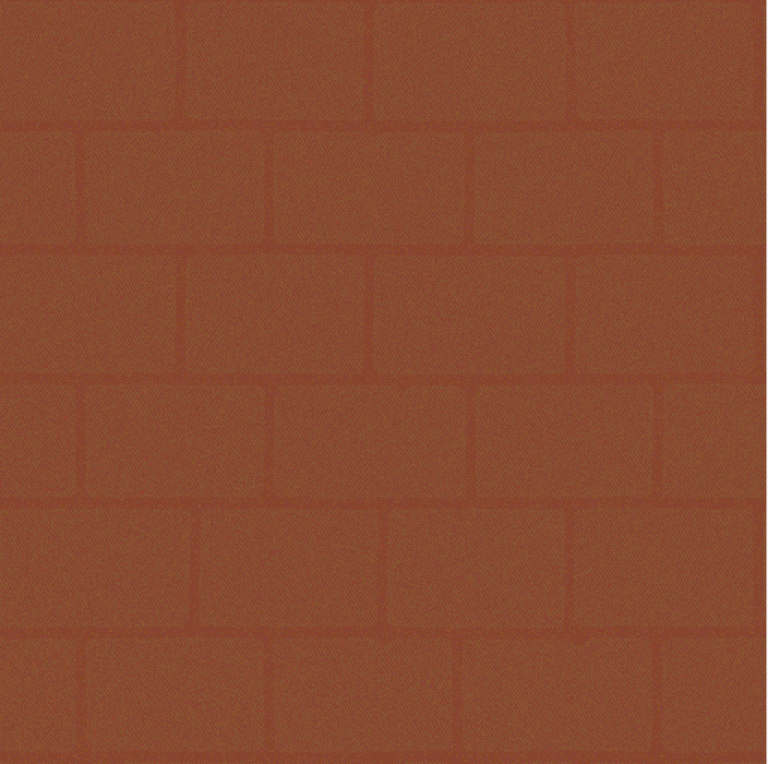
Write a WebGL 2 fragment shader that draws this texture.

```glsl
#version 300 es
precision highp float;
// Terracotta block wall: staggered courses, soft mortar joints, chipped edges and a fine dithered grain.
uniform vec2 u_resolution;
out vec4 fragColor;

// Layout, in fractions of the canvas, measured from the top left
const float WALL_TOP = -0.0045;
const float TALL_ROW = 0.169;
const float ROW_PAIR = 0.3317;
const float BRICK_WIDTH = 0.2445;
const float LONG_EXTRA = 0.0175;
const float EVEN_START = 0.236;
const float ODD_START = 0.106;
const int LAST_ROW = 5;
const int LONG_BRICK[6] = int[6](2, 2, 2, 2, 0, 3); // joint that follows the long brick, per course

// Shape and wear
const vec2 HALF_JOINT = vec2(0.0063, 0.0072);
const float CORNER = 0.010;
const float EDGE_SOFT = 0.0014;
const float WOBBLE = 0.0040;
const float CHIP_DEPTH = 0.006;
const float CHIP_WIDTH = 0.017;
const float BORDER_WIDTH = 0.002;

// Grain: cells across the canvas and shares of them that take each tone
const float GRAIN_CELLS = 512.0;
const vec2 GRAIN_STEP = vec2(0.41, 0.27);
const float GRAIN_JITTER = 0.3;
const float BRICK_COVER = 0.45;
const float MORTAR_COVER = 0.10;
const float RIM_COVER = 0.10;
const float ORANGE_SHARE = 0.05;
const float RED_SHARE = 0.03;
const float BRICK_DULL_SHARE = 0.05;
const float MORTAR_DULL_SHARE = 0.28;

// Colours
const vec3 CLAY_DARK = vec3(0.533, 0.267, 0.200);
const vec3 CLAY_LIGHT = vec3(0.533, 0.333, 0.200);
const vec3 ORANGE = vec3(0.565, 0.310, 0.180);
const vec3 RED = vec3(0.585, 0.267, 0.200);
const float DULL_BLUE = 0.145;
const vec3 BORDER = vec3(0.98, 0.96, 0.95);

float hash(vec2 p) {
    return fract(sin(dot(p, vec2(127.1, 311.7))) * 43758.5453);
}

float noise(vec2 p) {
    vec2 i = floor(p), f = fract(p);
    f = f * f * (3.0 - 2.0 * f);
    return mix(mix(hash(i), hash(i + vec2(1, 0)), f.x),
               mix(hash(i + vec2(0, 1)), hash(i + vec2(1, 1)), f.x), f.y);
}

// Horizontal position of a vertical joint
float jointX(int k, int row) {
    float start = (row % 2 == 0) ? EVEN_START : ODD_START;
    return start + float(k) * BRICK_WIDTH + (k >= LONG_BRICK[row] ? LONG_EXTRA : 0.0);
}

float roundedBox(vec2 p, vec2 halfSize, float radius) {
    vec2 q = abs(p) - halfSize + radius;
    return length(max(q, 0.0)) + min(max(q.x, q.y), 0.0) - radius;
}

// Signed distance to the brick face
float brickDistance(vec2 p) {
    float y = p.y - WALL_TOP;
    float pairIndex = floor(y / ROW_PAIR);
    bool lower = y - pairIndex * ROW_PAIR > TALL_ROW;
    int row = clamp(int(pairIndex) * 2 + (lower ? 1 : 0), 0, LAST_ROW);
    float top = WALL_TOP + pairIndex * ROW_PAIR + (lower ? TALL_ROW : 0.0);
    float height = lower ? ROW_PAIR - TALL_ROW : TALL_ROW;

    float left = 0.0, right = 1.0;
    int column = 0;
    for (int k = -2; k < 5; k++) {
        float a = jointX(k, row), b = jointX(k + 1, row);
        if (p.x >= a && p.x < b) {
            left = a;
            right = b;
            column = k;
        }
    }
    vec2 size = vec2(right - left, height);
    float d = roundedBox(p - vec2(left, top) - 0.5 * size, 0.5 * size - HALF_JOINT, CORNER);

    // Notch in the upper edge of the middle bricks of the lower courses
    bool chipped = row % 2 == 1 && (column == 1 || (row == LAST_ROW && column == 2));
    float wear = fract(0.375 * float(row) - 0.175);
    float slope = 1.0 - abs(p.x - mix(left, right, 0.5 + 0.16 * wear)) / CHIP_WIDTH;
    float notch = CHIP_DEPTH * (1.0 + wear) * slope - (p.y - top - HALF_JOINT.y);
    return chipped ? max(d, notch) : d;
}

// Dithered clay tone of one grain cell
vec3 clay(vec2 cell, float cover, float face) {
    float drift = 0.8 * noise(cell / 14.0);
    float order = fract(dot(cell, GRAIN_STEP) + GRAIN_JITTER * hash(cell) + drift);
    vec3 tone = order < cover ? CLAY_LIGHT : CLAY_DARK;
    float fleck = hash(cell + 53.0);
    if (fleck < ORANGE_SHARE) tone = ORANGE;
    else if (fleck < ORANGE_SHARE + RED_SHARE) tone = RED;
    else if (fleck > 1.0 - mix(MORTAR_DULL_SHARE, BRICK_DULL_SHARE, face)) tone.b = DULL_BLUE;
    return tone;
}

void main() {
    vec2 uv = gl_FragCoord.xy / u_resolution;
    vec2 p = vec2(uv.x, 1.0 - uv.y);
    vec2 wobble = vec2(noise(p * 13.0 + 5.0), noise(p * 11.0 + 17.0)) - 0.5;
    float d = brickDistance(p + WOBBLE * wobble);
    float face = 1.0 - smoothstep(-EDGE_SOFT, EDGE_SOFT, d);

    // Light tone is common on the face, commoner on its rim and rare in the mortar
    float cover = mix(MORTAR_COVER, BRICK_COVER, face) + 0.06 * (noise(p * 9.0) - 0.5);
    cover += RIM_COVER * exp(-pow((d + 0.003) / 0.0018, 2.0));

    // Four samples smooth the cell edges
    vec3 color = vec3(0.0);
    for (int i = 0; i < 4; i++) {
        vec2 offset = 0.5 * vec2(i % 2, i / 2) - 0.25;
        vec2 cell = floor((gl_FragCoord.xy + offset) / u_resolution.x * GRAIN_CELLS);
        color += 0.25 * clay(cell, cover, face);
    }

    // Pale sliver along the right side
    color = mix(color, BORDER, smoothstep(1.0 - 1.25 * BORDER_WIDTH, 1.0 - 0.75 * BORDER_WIDTH, uv.x));
    fragColor = vec4(color, 1.0);
}
```
